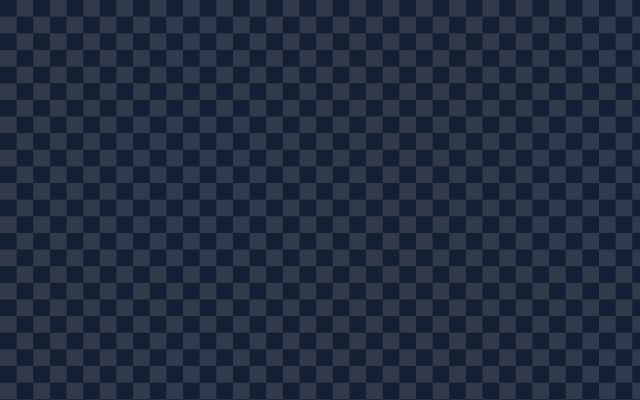
A Shadertoy shader for this pattern:

```glsl
#define CELLS_DOWN 24.04
#define DARK_NAVY vec3(0.078, 0.121, 0.200)
#define SLATE vec3(0.188, 0.226, 0.293)

// Square wave per axis: +1 in even cells, -1 in odd, averaged over one pixel
vec2 squareWave(vec2 cellPos, float pixelSize) {
    vec2 edgeDistance = 0.5 - abs(fract(cellPos) - 0.5);
    vec2 parity = 1.0 - 2.0 * mod(floor(cellPos), 2.0);
    return parity * clamp(2.0 * edgeDistance / pixelSize, 0.0, 1.0);
}

void mainImage(out vec4 fragColor, in vec2 fragCoord) {
    // Cells are square and counted from the upper left corner
    float pixelSize = CELLS_DOWN / iResolution.y;
    vec2 cellPos = vec2(fragCoord.x, iResolution.y - fragCoord.y) * pixelSize;

    // The product of both waves alternates like a checkerboard
    vec2 wave = squareWave(cellPos, pixelSize);
    float lightCell = 0.5 - 0.5 * wave.x * wave.y;

    fragColor = vec4(mix(DARK_NAVY, SLATE, lightCell), 1.0);
}
```
